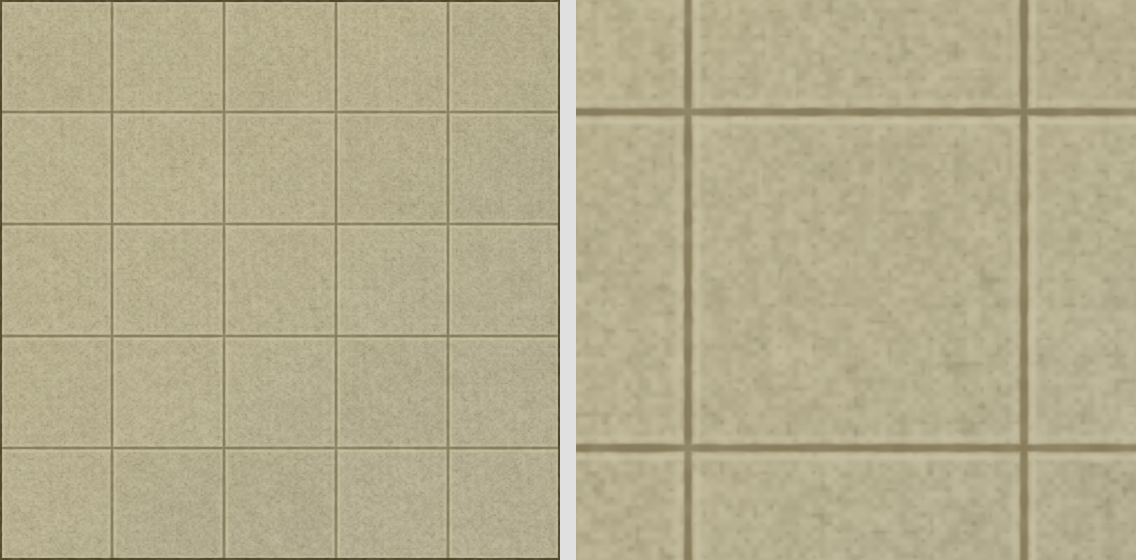
Left: the whole. Right: its middle third, enlarged.
A Shadertoy shader for this texture:

```glsl
// Five by five square ceramic tiles in sandy beige with thin brown grout.
// Distance to the nearest grid line gives the grout and the pale rims;
// layered value noise gives the speckled glaze and the uneven joints.

const float TILES = 5.0;            // repeats across and down
const float GROUT_HALF = 0.0023;    // half width of an inner joint
const float BORDER_HALF = 0.0036;   // visible width of the outer joint
const float EDGE_SOFT = 0.0013;     // softness of the joint edges
const float RIM_OFFSET = 0.0056;    // rim distance from the joint centre
const float RIM_WIDTH = 0.0021;
const float RIM_STRENGTH = 0.75;
const float GRAIN_CELLS = 250.0;    // speckles across the canvas
const float GRAIN_AMOUNT = 0.085;
const float TILE_VARIATION = 0.012;

const vec3 GLAZE = vec3(0.716, 0.686, 0.553);
const vec3 GLAZE_GREY = vec3(0.700, 0.670, 0.560);
const vec3 RIM = vec3(0.790, 0.760, 0.640);
const vec3 GROUT = vec3(0.535, 0.490, 0.360);
const vec3 BORDER = vec3(0.330, 0.295, 0.185);

float hash(vec2 p) {
    return fract(sin(dot(p, vec2(127.1, 311.7))) * 43758.5453);
}

float valueNoise(vec2 p) {
    vec2 cell = floor(p);
    vec2 f = fract(p);
    f = f * f * (3.0 - 2.0 * f);
    float low = mix(hash(cell), hash(cell + vec2(1.0, 0.0)), f.x);
    float high = mix(hash(cell + vec2(0.0, 1.0)), hash(cell + 1.0), f.x);
    return mix(low, high, f.y);
}

// Speckle centred on zero, with a sparse set of darker pits
float glazeGrain(vec2 uv) {
    float fine = valueNoise(uv * GRAIN_CELLS) - 0.5;
    float coarse = valueNoise(uv * GRAIN_CELLS * 0.47 + 31.0) - 0.5;
    float pits = smoothstep(0.72, 0.95, valueNoise(uv * GRAIN_CELLS * 0.8 + 73.0));
    return 0.75 * fine + 0.35 * coarse - 0.5 * pits + 0.04;
}

// Soft pale band on both sides of a line, stronger on the positive side
float rimBand(float offset) {
    float band = (abs(offset) - RIM_OFFSET) / RIM_WIDTH;
    return exp(-band * band) * (offset > 0.0 ? 1.0 : 0.65);
}

void mainImage(out vec4 fragColor, in vec2 fragCoord) {
    vec2 uv = fragCoord / iResolution.xy;
    float pixel = 1.0 / min(iResolution.x, iResolution.y);
    float soft = max(EDGE_SOFT, 0.7 * pixel);

    // Signed offset to the nearest grid line on each axis
    vec2 nearestLine = round(uv * TILES);
    vec2 offset = uv - nearestLine / TILES;
    vec2 lineDist = abs(offset);
    vec2 isBorder = 1.0 - step(0.5, nearestLine) * step(nearestLine, vec2(TILES - 0.5));

    // Glaze: slight drift to grey at lower right, tile tone and speckle
    vec2 tile = floor(uv * TILES);
    float drift = smoothstep(0.5, 1.6, uv.x + 1.0 - uv.y);
    vec3 color = mix(GLAZE, GLAZE_GREY, drift);
    color += TILE_VARIATION * (hash(tile + 5.0) - 0.5);
    color += 0.014 * (valueNoise(uv * 24.0) - 0.5);
    color += GRAIN_AMOUNT * glazeGrain(uv);

    // Pale rims, lit from the upper left
    float rimWear = 0.65 + 0.5 * valueNoise(uv * 90.0 + 17.0);
    float rim = max(rimBand(offset.x), rimBand(-offset.y));
    color = mix(color, RIM, clamp(RIM_STRENGTH * rim * rimWear, 0.0, 1.0));

    // Inner joints with uneven width and depth
    float wobble = 0.0007 * (valueNoise(uv * 130.0 + 9.0) - 0.5);
    vec2 joint = 1.0 - smoothstep(GROUT_HALF - soft, GROUT_HALF + soft, lineDist + wobble);
    joint *= 1.0 - isBorder;
    float depth = 0.80 + 0.30 * valueNoise(uv * 110.0 + 47.0);
    color = mix(color, GROUT, min(max(joint.x, joint.y) * depth, 1.0));

    // Dark joint around the whole sheet
    vec2 frame = 1.0 - smoothstep(BORDER_HALF - soft, BORDER_HALF + soft, lineDist + wobble);
    frame *= isBorder;
    vec3 borderTone = BORDER + 0.08 * (valueNoise(uv * 120.0 + 61.0) - 0.5);
    color = mix(color, borderTone, max(frame.x, frame.y));

    fragColor = vec4(clamp(color, 0.0, 1.0), 1.0);
}
```
